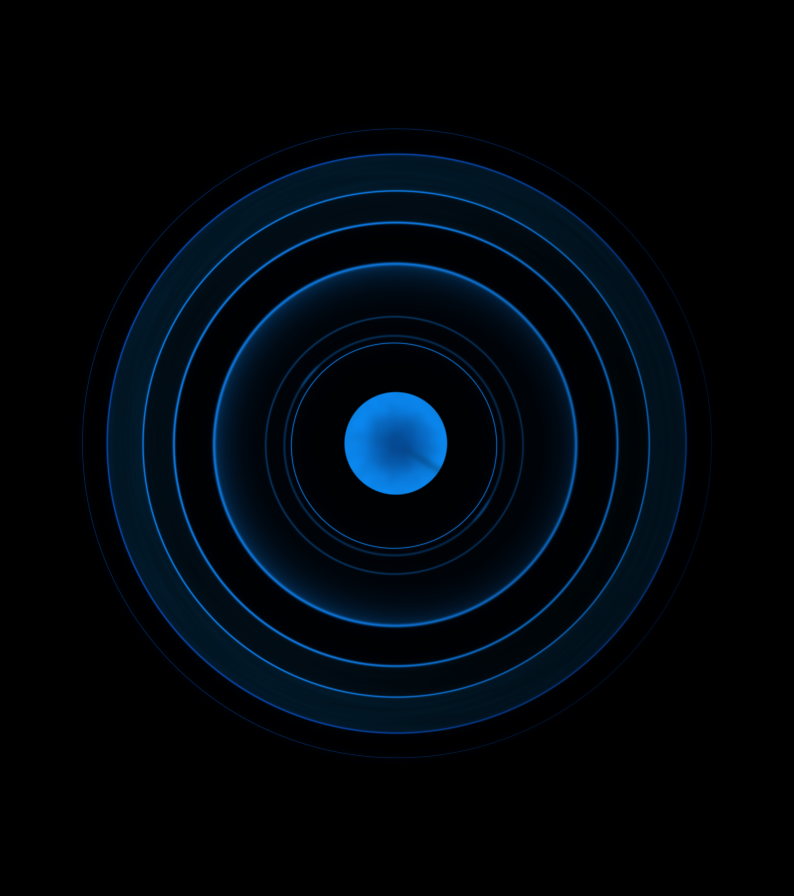
This background is drawn by a WebGL 2 fragment shader. Its source:

```glsl
#version 300 es
precision highp float;

uniform vec2 u_resolution;
out vec4 outColor;

// Lengths are fractions of the canvas height, measured from its middle.
const vec2 INNER_CENTER = vec2(-0.0033, 0.0026);
const vec2 OUTER_CENTER = vec2(0.0, 0.0052);
const vec2 DISC_CENTER = vec2(-0.0013, 0.0052);
const float DISC_RADIUS = 0.0573;
const float INNER_RADIUS = 0.1146;
const float OUTER_RADIUS = 0.3510;

// Each ring: radius, line width, brightness, dimming on the right side.
const int RING_COUNT = 8;
const vec4 RINGS[RING_COUNT] = vec4[](
    vec4(0.3510, 0.0006, 0.30, 0.50),
    vec4(0.3230, 0.0011, 0.72, 0.30),
    vec4(0.2825, 0.0011, 0.92, 0.25),
    vec4(0.2475, 0.0015, 0.95, 0.20),
    vec4(0.2020, 0.0019, 0.92, 0.15),
    vec4(0.1436, 0.0012, 0.38, 0.15),
    vec4(0.1225, 0.0014, 0.33, 0.10),
    vec4(0.1146, 0.0008, 0.70, 0.05));

const vec3 BACKDROP = vec3(0.0, 0.0, 0.004);
const vec3 WELL = vec3(0.0, 0.002, 0.012);
const vec3 LINE_COLOR = vec3(0.05, 0.45, 0.84);
const vec3 LINE_DEEP = vec3(0.03, 0.33, 0.80);
const vec3 OUTER_BAND = vec3(0.004, 0.088, 0.145);
const vec3 MIDDLE_BAND = vec3(0.003, 0.046, 0.078);
const vec3 BOWL_GLOW = vec3(0.008, 0.16, 0.29);
const vec3 DISC_CORE = vec3(0.02, 0.29, 0.58);
const vec3 DISC_RIM = vec3(0.04, 0.52, 0.92);
const float GLOW_DEPTH = 0.021;
const float GRAIN = 0.22;

vec2 gradientAt(vec2 cell) {
    float h = fract(sin(dot(cell, vec2(127.1, 311.7))) * 43758.5);
    return vec2(cos(h * 6.2832), sin(h * 6.2832));
}

float gradientNoise(vec2 p) {
    vec2 i = floor(p), f = fract(p);
    vec2 u = f * f * f * (f * (f * 6.0 - 15.0) + 10.0);
    vec2 e = vec2(0.0, 1.0);
    float low = mix(dot(gradientAt(i), f), dot(gradientAt(i + e.yx), f - e.yx), u.x);
    float high = mix(dot(gradientAt(i + e), f - e), dot(gradientAt(i + 1.0), f - 1.0), u.x);
    return mix(low, high, u.y);
}

// Ring centers drift slightly from the core to the rim.
float ringDistance(vec2 p, float radius) {
    float t = (radius - INNER_RADIUS) / (OUTER_RADIUS - INNER_RADIUS);
    return length(p - mix(INNER_CENTER, OUTER_CENTER, t)) - radius;
}

float inside(float d, float pixel) {
    return 1.0 - smoothstep(-pixel, pixel, d);
}

void main() {
    float pixel = 1.0 / u_resolution.y;
    vec2 p = (gl_FragCoord.xy - 0.5 * u_resolution) * pixel;
    vec2 q = p - DISC_CENTER;
    float r = length(q);
    vec2 dir = q / max(r, 0.0001);
    float angle = atan(q.y, q.x + 0.00001);
    float rightSide = smoothstep(-0.3, 1.0, dir.x - 0.25 * dir.y);

    // Flat bands with a faint brushed grain along the circles
    float grain = 1.0 + GRAIN * gradientNoise(vec2(r * 190.0, abs(angle) * 2.5));
    vec3 color = BACKDROP;
    color = mix(color, OUTER_BAND * grain * (1.0 - 0.25 * rightSide),
                inside(ringDistance(p, RINGS[1].x), pixel));
    color = mix(color, MIDDLE_BAND * grain * (1.0 - 0.65 * rightSide),
                inside(ringDistance(p, RINGS[2].x), pixel));
    color = mix(color, WELL, inside(ringDistance(p, RINGS[3].x), pixel));

    // Light falling inward from the bowl edge
    float bowl = ringDistance(p, RINGS[4].x);
    float glow = exp(-max(-bowl, 0.0) / GLOW_DEPTH) * (1.0 - 0.45 * rightSide);
    color += BOWL_GLOW * glow * inside(bowl, pixel);

    // Thin luminous rings
    for (int i = 0; i < RING_COUNT; i++) {
        vec4 ring = RINGS[i];
        float d = ringDistance(p, ring.x);
        float width = max(ring.y, 0.6 * pixel);
        float line = exp(-d * d / (width * width));
        float halo = 0.07 * exp(-abs(d) / 0.004);
        float light = ring.z * (1.0 - ring.w * rightSide);
        vec3 tint = i < 2 ? LINE_DEEP : LINE_COLOR;
        color = mix(color, max(color, tint * light), line) + tint * light * halo;
    }

    // Small glints on the soft inner ring, along one diagonal
    float diagonal = abs(dot(dir, normalize(vec2(-1.0, 0.78))));
    float glint = smoothstep(0.988, 1.0, diagonal);
    color += 0.22 * LINE_COLOR * glint * exp(-pow(ringDistance(p, RINGS[6].x) / 0.002, 2.0));

    // Central disc, darker at its core, with a shadow ray to the lower right
    float shade = smoothstep(0.05, 0.95, length(q - vec2(0.003, -0.002)) / DISC_RADIUS);
    vec3 disc = mix(DISC_CORE, DISC_RIM, shade);
    disc *= 1.0 + 0.06 * gradientNoise(q * 70.0);
    vec2 rayDir = normalize(vec2(1.0, -0.62));
    float across = dot(q, vec2(-rayDir.y, rayDir.x));
    float ray = exp(-pow(across / 0.005, 2.0)) * smoothstep(0.0, 0.04, dot(q, rayDir));
    disc *= 1.0 - 0.2 * ray;
    color = mix(color, disc, inside(r - DISC_RADIUS, pixel));

    outColor = vec4(clamp(color, 0.0, 1.0), 1.0);
}
```
